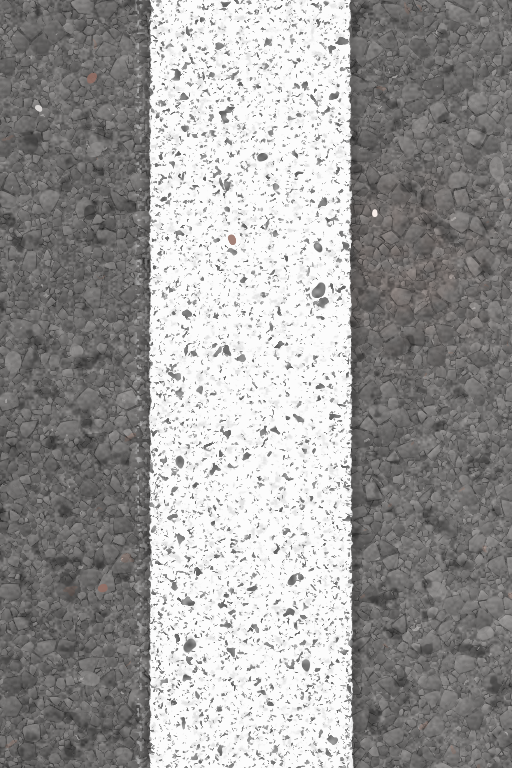
Reproduce this texture procedurally as a Shadertoy shader.

```glsl
// Worn white road stripe running down dark, stony asphalt.

float hash(vec2 p) {
    return fract(sin(dot(p, vec2(127.1, 311.7))) * 43758.5453);
}

vec2 hash2(vec2 p) {
    return vec2(hash(p), hash(p + 37.3));
}

float noise(vec2 p) {
    vec2 i = floor(p), f = fract(p);
    f = f * f * (3.0 - 2.0 * f);
    return mix(mix(hash(i), hash(i + vec2(1, 0)), f.x),
               mix(hash(i + vec2(0, 1)), hash(i + vec2(1, 1)), f.x), f.y);
}

float fbm(vec2 p) {
    return 0.55 * noise(p) + 0.3 * noise(p * 2.1 + 9.0) + 0.15 * noise(p * 4.3 + 23.0);
}

vec2 rotate(vec2 p, float a) {
    return vec2(p.x * cos(a) - p.y * sin(a), p.x * sin(a) + p.y * cos(a));
}

// Offset from the nearest cell centre (xy), gap to the next cell (z), cell id (w)
vec4 voronoi(vec2 p) {
    vec2 base = floor(p);
    vec4 cell = vec4(0);
    float near = 9.0, second = 9.0;
    for (int j = -1; j <= 1; j++)
    for (int i = -1; i <= 1; i++) {
        vec2 id = base + vec2(i, j);
        vec2 d = p - id - hash2(id);
        float dist = length(d);
        if (dist < near) {
            second = near;
            near = dist;
            cell = vec4(d, 0.0, hash(id + 71.7));
        } else second = min(second, dist);
    }
    cell.z = second - near;
    return cell;
}

// Lay one size of crushed stone over a grey tone
float addStones(float tone, vec2 p, float scale, float share, float px) {
    vec4 c = voronoi(p * scale);
    float present = step(fract(c.w * 17.3), share) * smoothstep(0.65, 0.5, length(c.xy));
    float face = smoothstep(0.06, 0.12 + px * scale, c.z);
    float lit = 0.44 + 0.16 * (c.w - 0.5) + 0.12 * dot(c.xy, vec2(-0.5, 0.85));
    lit += 0.10 * (noise(p * 260.0) - 0.5);
    return mix(tone, mix(tone * 0.76, lit, face), present * 0.85);
}

// Coverage of scattered, turned, ragged pits
float pits(vec2 p, float scale, float share, float px) {
    vec2 q = p * scale + 0.5 * (vec2(noise(p * scale * 2.7), noise(p * scale * 2.7 + 50.0)) - 0.5);
    vec2 base = floor(q);
    float cover = 0.0;
    for (int j = -1; j <= 1; j++)
    for (int i = -1; i <= 1; i++) {
        vec2 id = base + vec2(i, j);
        vec2 d = rotate(q - id - hash2(id), 6.283 * hash(id + 5.1));
        float size = mix(0.16, 0.46, pow(hash(id + 13.7), 2.0));
        float dist = length(d * vec2(1.0, mix(1.2, 2.8, hash(id + 29.3)))) - size;
        float present = step(hash(id + 61.9), share);
        cover = max(cover, present * smoothstep(px * scale, -px * scale, dist));
    }
    return cover;
}

// Soft irregular spot; s holds centre and radius
float spot(vec2 p, vec3 s, float px) {
    vec2 d = rotate(p - s.xy, 6.283 * hash(s.xy));
    float ragged = s.z * (0.65 + 0.7 * noise(p * 0.9 / s.z + s.xy * 70.0));
    return smoothstep(px, -px, length(d * vec2(1.0, 1.4)) - ragged);
}

vec3 asphalt(vec2 p, float px) {
    float tone = 0.41 + 0.26 * (fbm(p * 110.0) - 0.5) + 0.16 * (noise(p * 330.0) - 0.5);
    tone = addStones(tone, p, 125.0, 0.55, px);
    tone = addStones(tone, p + 3.1, 72.0, 0.42, px);
    tone = addStones(tone, p + 7.7, 40.0, 0.25, px);

    // Large pale stones
    vec3 pale[8] = vec3[8](vec3(0.547, 0.837, 0.012), vec3(0.099, 0.544, 0.011),
        vec3(0.647, 0.781, 0.013), vec3(0.020, 0.529, 0.015), vec3(0.124, 0.805, 0.011),
        vec3(0.566, 0.232, 0.015), vec3(0.117, 0.115, 0.012), vec3(0.632, 0.177, 0.013));
    for (int i = 0; i < 8; i++)
        tone = mix(tone, 0.53 + 0.1 * (noise(p * 240.0) - 0.5), 0.8 * spot(p, pale[i], px));

    // Broad light, dark hollows and bright grit
    tone += 0.07 * (fbm(p * 7.0) - 0.5) + 0.03 * smoothstep(0.45, 0.62, p.x) + 0.01;
    tone *= 1.0 - 0.3 * smoothstep(0.64, 0.8, fbm(p * 45.0 + 4.0));
    tone = mix(tone, 0.76, 0.75 * pits(p + 2.3, 105.0, 0.035, px) * noise(p * 60.0));
    tone = mix(tone, 0.22, 0.6 * spot(p, vec3(0.117, 0.724, 0.012), px));
    tone = mix(tone, 0.95, spot(p, vec3(0.488, 0.723, 0.005), px));
    tone = mix(tone, 0.85, spot(p, vec3(0.050, 0.859, 0.005), px));

    // Rusty tint
    float stain = exp(-90.0 * dot(p - vec2(0.525, 0.66), p - vec2(0.525, 0.66)));
    float rust = 0.5 * stain * noise(p * 70.0) + 0.7 * pits(p + 5.9, 50.0, 0.03, px);
    return tone * mix(vec3(1.0, 0.987, 0.98), vec3(1.13, 0.98, 0.92), rust);
}

vec3 paint(vec2 p, float edge, float px) {
    float clean = exp(-70.0 * pow(p.x - 0.355, 2.0) - 9.0 * pow(p.y - 0.5, 2.0));
    float wear = mix(0.75, 1.2, noise(p * 9.0)) - 0.3 * clean + 0.25 * smoothstep(0.03, 0.0, edge);
    float pit = pits(p, 62.0, 0.36 * wear, px);
    pit = max(pit, pits(p + 1.7, 115.0, 0.46 * wear, px));
    pit = max(pit, 0.75 * pits(p + 4.3, 190.0, 0.40 * wear, px));
    vec3 holes[7] = vec3[7](vec3(0.414, 0.622, 0.010), vec3(0.341, 0.796, 0.008),
        vec3(0.247, 0.160, 0.009), vec3(0.414, 0.677, 0.007), vec3(0.397, 0.134, 0.008),
        vec3(0.234, 0.397, 0.008), vec3(0.380, 0.245, 0.007));
    for (int i = 0; i < 7; i++) pit = max(pit, spot(p, holes[i], px));
    vec3 white = vec3(0.99 - 0.10 * smoothstep(0.55, 0.85, fbm(p * 130.0)));
    return mix(white, vec3(0.36 + 0.28 * noise(p * 150.0)), pit);
}

void mainImage(out vec4 fragColor, in vec2 fragCoord) {
    float px = 0.8 / iResolution.y;
    vec2 p = fragCoord / iResolution.y;
    float left = 0.1955, right = mix(0.4585, 0.4558, p.y);
    float edge = min(p.x - left, right - p.x);
    float ragged = edge + 0.006 * (fbm(p * 130.0) - 0.5);

    // Dark seams beside the stripe, with a trail of paint flecks on the left
    vec3 col = asphalt(p, px);
    col *= 1.0 - 0.2 * smoothstep(-0.016, -0.002, edge);
    float trail = exp(-pow((p.x - 0.180) / 0.004, 2.0)) + 0.5 * smoothstep(0.012, 0.0, abs(p.x - 0.19));
    col = mix(col, vec3(0.78), 0.6 * trail * smoothstep(0.55, 0.8, noise(p * 300.0)));

    col = mix(col, paint(p, edge, px), smoothstep(-px, px, ragged));

    // Three reddish pebbles
    vec3 red[3] = vec3[3](vec3(0.303, 0.688, 0.007), vec3(0.134, 0.234, 0.007), vec3(0.120, 0.900, 0.008));
    for (int i = 0; i < 3; i++)
        col = mix(col, vec3(0.58, 0.43, 0.39), 0.85 * spot(p, red[i], px));
    fragColor = vec4(clamp(col, 0.0, 1.0), 1.0);
}
```
